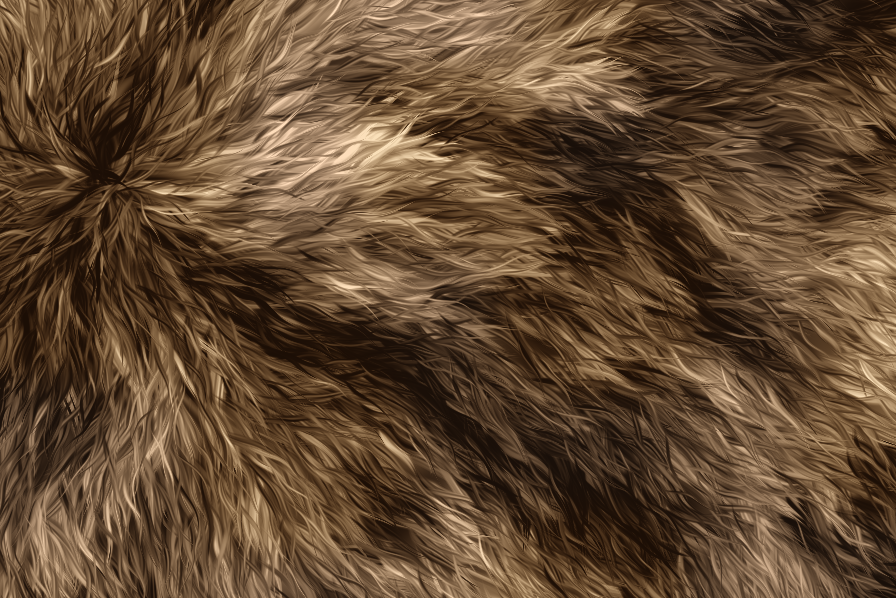
A Shadertoy shader for this texture:

```glsl
const int LAYERS = 26;
const vec2 WHORL = vec2(0.15, 0.65);

vec3 hash3(vec2 p) {
    vec3 q = fract(vec3(p.xyx) * vec3(0.1031, 0.1030, 0.0973));
    q += dot(q, q.yxz + 33.33);
    return fract((q.xxy + q.yzz) * q.zyx);
}

float valueNoise(vec2 p) {
    vec2 i = floor(p), f = fract(p);
    f = f * f * (3.0 - 2.0 * f);
    float low = mix(hash3(i).x, hash3(i + vec2(1, 0)).x, f.x);
    float high = mix(hash3(i + vec2(0, 1)).x, hash3(i + vec2(1, 1)).x, f.x);
    return mix(low, high, f.y);
}

vec2 rotate(vec2 p, float angle) {
    float c = cos(angle), s = sin(angle);
    return vec2(c * p.x + s * p.y, c * p.y - s * p.x);
}

// Offset from the whorl, rumpled so that the parting is ragged
vec2 fromWhorl(vec2 p) {
    return p - WHORL + 0.05 * vec2(sin(15.0 * p.y + 1.0), sin(13.0 * p.x + 4.0 * p.y));
}

// Hair fans out of the whorl, sags to the right and ripples
float flowAngle(vec2 p) {
    vec2 d = fromWhorl(p);
    float ripple = 0.20 * sin(9.0 * p.x + 5.0 * p.y + 1.5 * sin(7.0 * p.y))
                 + 0.20 * sin(19.0 * p.y - 13.0 * p.x + 2.0);
    return atan(d.y, d.x) - 0.45 * smoothstep(0.5, 1.4, p.x) + ripple;
}

// Light and dark wisps stretched along the flow
float wisps(vec2 p) {
    vec2 d = fromWhorl(p);
    float lane = atan(d.y, d.x) + 0.25 * smoothstep(0.5, 1.4, p.x);
    float r = length(d);
    lane += 0.04 * sin(9.0 * p.x + 5.0 * p.y);
    return 0.5 * valueNoise(vec2(6.0 * r + 20.0, 11.0 * lane + 60.0))
         + 0.5 * valueNoise(vec2(11.0 * r + 70.0, 27.0 * lane + 90.0)) - 0.5;
}

float glow(vec2 p, vec2 centre, vec2 size, float angle) {
    vec2 q = rotate(p - centre, angle) / size;
    return exp(-dot(q, q));
}

// Broad light and shade over the pelt
float pelt(vec2 p) {
    float tone = 0.44 + 0.20 * (valueNoise(rotate(p, -0.3) * vec2(5.0, 9.0)) - 0.5);
    tone += 0.66 * wisps(p);
    tone += 0.30 * glow(p, vec2(0.53, 0.76), vec2(0.32, 0.12), 0.25);
    tone += 0.26 * glow(p, vec2(1.45, 0.54), vec2(0.24, 0.15), -0.4);
    tone += 0.16 * glow(p, vec2(0.92, 0.92), vec2(0.28, 0.12), -0.3);
    tone += 0.10 * glow(p, vec2(0.38, 0.20), vec2(0.28, 0.12), -0.6);
    tone -= 0.27 * glow(p, vec2(0.19, 0.75), vec2(0.11, 0.08), 0.3);
    tone -= 0.18 * glow(p, vec2(0.05, 0.50), vec2(0.17, 0.18), -1.0);
    tone -= 0.23 * glow(p, vec2(0.60, 0.38), vec2(0.28, 0.07), -0.6);
    tone -= 0.20 * glow(p, vec2(1.00, 0.14), vec2(0.26, 0.10), -0.7);
    tone -= 0.22 * glow(p, vec2(1.42, 0.95), vec2(0.32, 0.15), -0.3);
    tone -= 0.18 * glow(p, vec2(1.20, 0.48), vec2(0.15, 0.08), -0.3);
    return max(tone, 0.12);
}

// Lays one wavy, tapered lock over the tone beneath it
float layLock(float below, vec2 p, vec2 id, float cell, float width, float pixel, float seed) {
    vec3 rnd = hash3(id + seed * 37.0 + 11.0);
    vec3 shape = hash3(id.yx + seed * 53.0 + 71.0);
    vec2 centre = (id + rnd.xy) * cell;
    vec2 q = rotate(p - centre, flowAngle(centre) + 0.7 * (rnd.z - 0.5));
    float reach = cell * mix(0.6, 0.87, shape.x);
    float along = q.x / reach;
    float side = q.y - (shape.y - 0.5) * 0.45 * reach * along * along;
    side -= 0.03 * cell * sin(4.5 * along + 6.3 * shape.z);
    if (abs(along) > 1.0 || abs(side) > width + 2.0 * pixel) return below;

    // Hairs inside the lock converge and fray at its tip
    float s = 0.5 + 0.5 * along;
    float taper = 0.3 + 0.7 * smoothstep(0.0, 0.35, s) * (1.0 - s * s);
    float across = side / (width * taper);
    float hairs = max(width / 0.0036, 0.5);
    float streak = valueNoise(vec2(across * hairs + shape.z * 90.0, s * 2.5 + rnd.x * 50.0));
    float tip = s + 0.6 * (streak - 0.5);
    float cover = clamp((width * taper - abs(side)) / (pixel + 0.35 * width) + 0.5, 0.0, 1.0);
    cover *= smoothstep(0.0, 0.3, s) * smoothstep(0.95, 0.65, tip) * smoothstep(1.0, 0.9, s);

    float tone = pelt(centre) + 0.26 * (shape.z - 0.5) + 0.24 * (s - 0.5)
               + 0.42 * (streak - 0.5) - 0.06 * min(across * across, 1.0);
    return mix(below, tone, cover);
}

// Nine neighbouring cells hold one lock each
float layCoat(float below, vec2 p, float cell, float width, float pixel, float seed) {
    vec2 home = floor(p / cell);
    for (int y = -1; y <= 1; y++)
        for (int x = -1; x <= 1; x++)
            below = layLock(below, p, home + vec2(x, y), cell, width, pixel, seed);
    return below;
}

vec3 furColour(float tone, float ashen) {
    vec3 warm = vec3(1.0, 0.90, 0.75) * pow(vec3(tone), vec3(1.0, 1.25, 1.6));
    float grey = dot(warm, vec3(0.3, 0.59, 0.11));
    return mix(warm, grey * vec3(1.17, 0.96, 0.84), ashen);
}

void mainImage(out vec4 fragColor, in vec2 fragCoord) {
    vec2 p = fragCoord / iResolution.y;
    float pixel = 1.0 / iResolution.y;

    // Wide undercoat locks first, single hairs last
    float tone = pelt(p) - 0.15;
    for (int i = 0; i < LAYERS; i++) {
        float k = sqrt(float(i) / float(LAYERS - 1));
        float cell = mix(0.22, 0.08, k);
        float width = mix(0.030, 0.0019, k);
        tone = layCoat(tone, p, cell, width, pixel, float(i) + 1.0);
    }

    // Contrast, with a soft floor in the shadows
    tone = 0.425 + 1.15 * (tone - 0.425);
    tone = 0.5 * (tone + 0.1 + sqrt((tone - 0.1) * (tone - 0.1) + 0.006));
    float ashen = 0.4 * smoothstep(0.45, 0.85, valueNoise(p * 4.0 + 7.0));
    ashen += 0.35 * glow(p, vec2(1.28, 0.74), vec2(0.16, 0.12), -0.5);
    fragColor = vec4(furColour(min(tone, 0.98), min(ashen, 0.5)), 1.0);
}
```
